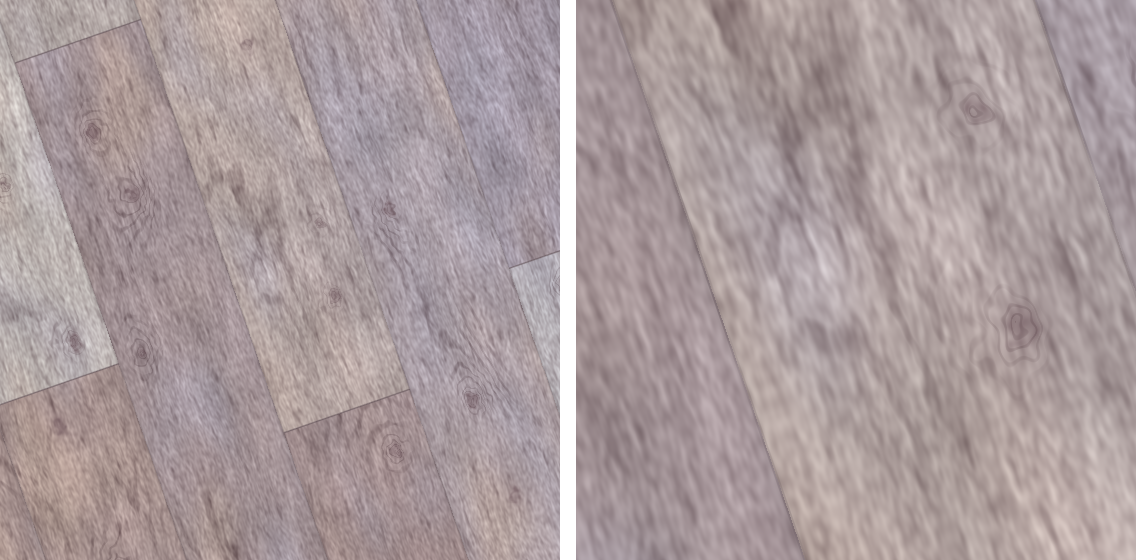
Left, the full canvas; right, a detail of the centre.
A Shadertoy shader for this texture:

```glsl
// Worn oak floor: tilted, staggered planks with fibres, growth rings, knots and scuffs.

const float TILT = 0.333;           // plank rotation in radians
const float PLANK_WIDTH = 0.238;
const float PLANK_LENGTH = 1.3;
const float FIRST_SEAM = 0.315;
const float KNOT_SPACING = 0.27;
const vec3 SEAM_COLOR = vec3(0.40, 0.34, 0.36);
const vec3 KNOT_COLOR = vec3(0.40, 0.30, 0.33);
const vec3 WARM_TAN = vec3(0.72, 0.63, 0.58);
const vec3 COOL_GREY = vec3(0.63, 0.61, 0.67);
const vec3 SCUFF_COLOR = vec3(0.86, 0.88, 0.95);

// End-joint height of each plank column, then its stain below and above the joint
const float JOINTS[5] = float[5](0.262, 0.83, 0.049, 0.95, 0.195);
const vec3 STAIN_BELOW[5] = vec3[5](
    vec3(0.65, 0.57, 0.56), vec3(0.63, 0.565, 0.575), vec3(0.63, 0.55, 0.55),
    vec3(0.67, 0.615, 0.63), vec3(0.74, 0.72, 0.73));
const vec3 STAIN_ABOVE[5] = vec3[5](
    vec3(0.73, 0.70, 0.69), vec3(0.69, 0.65, 0.64), vec3(0.71, 0.645, 0.62),
    vec3(0.70, 0.67, 0.68), vec3(0.63, 0.585, 0.63));

vec2 hash2(vec2 p) {
    vec3 q = fract(p.xyx * vec3(0.1031, 0.1030, 0.0973));
    q += dot(q, q.yzx + 33.33);
    return fract((q.xx + q.yz) * q.zy);
}

float cornerSlope(vec2 cell, vec2 offset) {
    return dot(hash2(cell) * 2.0 - 1.0, offset);
}

float gradientNoise(vec2 p) {
    vec2 i = floor(p), f = fract(p), e = vec2(1.0, 0.0);
    vec2 u = f * f * f * (f * (f * 6.0 - 15.0) + 10.0);
    float low = mix(cornerSlope(i, f), cornerSlope(i + e, f - e), u.x);
    float high = mix(cornerSlope(i + e.yx, f - e.yx), cornerSlope(i + 1.0, f - 1.0), u.x);
    return mix(low, high, u.y);
}

// Line coverage for a distance, softened by about one output pixel
float line(float dist, float halfWidth, float pixel) {
    return 1.0 - smoothstep(halfWidth - pixel * 0.5, halfWidth + pixel, dist);
}

// Scattered knots: x = dark core, y = swelling that bends the rings around it
vec2 knots(vec2 p, vec2 seed) {
    vec2 result = vec2(0.0);
    vec2 ragged = 0.012 * vec2(gradientNoise(p * 70.0 + seed), gradientNoise(p * 70.0 + seed + 9.0));
    for (int j = -1; j <= 1; j++) {
        float cell = floor(p.y / KNOT_SPACING) + float(j);
        vec2 h = hash2(seed + vec2(3.0, cell * 7.0));
        vec2 k = hash2(seed + vec2(19.0, cell * 5.0));
        vec2 center = vec2((0.18 + 0.64 * h.x) * PLANK_WIDTH, (cell + 0.2 + 0.6 * h.y) * KNOT_SPACING);
        float dist = length((p - center + ragged) * vec2(1.0, 0.7));
        float r = dist / mix(0.006, 0.011, k.x);
        float rim = exp(-5.0 * (r - 0.8) * (r - 0.8)) * (0.6 + 1.4 * gradientNoise(p * 130.0));
        float core = exp(-r * r * 1.5) * k.x;
        float whorl = exp(-dist / mix(0.012, 0.04, k.y * k.y));
        result += step(0.25, k.y) * vec2(0.6 * rim + 0.5 * core + 0.3 * exp(-r * 0.7), whorl);
    }
    return result;
}

// Signed shading from fibres, speckle, streaks, dark flecks and patchy growth rings
float woodGrain(vec2 p, vec2 seed, float swelling) {
    vec2 q = p + vec2(0.012 * gradientNoise(p * vec2(9.0, 5.0) + seed), 0.0);
    float fibre = gradientNoise(q * vec2(150.0, 28.0) + seed);
    float speckle = gradientNoise(q * vec2(240.0, 90.0) + seed + 11.0);
    float streak = gradientNoise(q * vec2(55.0, 7.0) + seed + 23.0);
    float fleck = smoothstep(0.12, 0.5, gradientNoise(q * vec2(105.0, 24.0) + seed + 31.0));
    float height = gradientNoise(q * vec2(8.0, 2.2) + seed + 41.0) + 0.7 * swelling;
    float rings = sin(50.0 * height + 3.0 * gradientNoise(q * vec2(45.0, 20.0)));
    float patchy = gradientNoise(q * vec2(7.0, 3.5) + seed + 67.0) + 0.5 * swelling;
    float ringLine = smoothstep(0.25, 1.0, rings) * smoothstep(0.0, 0.35, patchy);
    return 0.16 * fibre + 0.20 * speckle + 0.13 * streak - 0.14 * fleck - 0.13 * ringLine;
}

// Rare clusters of small pale flecks
float scuffs(vec2 uv) {
    vec2 cluster = floor(uv * 5.0);
    vec2 offset = uv - (cluster + 0.3 + 0.4 * hash2(cluster + 5.0)) / 5.0;
    float rare = step(0.9, hash2(cluster + 31.0).x);
    return rare * exp(-1400.0 * dot(offset, offset)) * smoothstep(0.15, 0.35, gradientNoise(uv * 95.0));
}

void mainImage(out vec4 fragColor, in vec2 fragCoord) {
    float pixel = 1.0 / iResolution.y;
    vec2 uv = fragCoord * pixel;

    // Plank layout
    vec2 axis = vec2(cos(TILT), sin(TILT));
    vec2 floorPos = vec2(dot(uv, axis) - FIRST_SEAM, dot(uv, vec2(-axis.y, axis.x)));
    float column = floor(floorPos.x / PLANK_WIDTH);
    int index = int(clamp(column + 1.0, 0.0, 4.0));
    float along = floorPos.y - JOINTS[index];
    float row = floor(along / PLANK_LENGTH);
    vec2 local = vec2(floorPos.x - column * PLANK_WIDTH, along - row * PLANK_LENGTH);
    vec2 seed = vec2(column * 37.0 + 90.0, row * 53.0 + 120.0);

    // Stain with warm and cool patches, and cool daylight on the right
    vec3 color = row < 0.0 ? STAIN_BELOW[index] : STAIN_ABOVE[index];
    float tone = gradientNoise(local * vec2(9.0, 4.0) + seed);
    color = mix(color, WARM_TAN, 0.5 * smoothstep(0.0, 0.5, tone));
    color = mix(color, COOL_GREY, 0.45 * smoothstep(0.0, 0.5, -tone));
    vec2 daylight = uv - vec2(0.75, 0.6);
    color = mix(color, COOL_GREY, 0.4 * exp(-9.0 * dot(daylight, daylight)));
    color *= 1.015 + 0.14 * gradientNoise(local * vec2(16.0, 9.0) + seed + 7.0);

    // Grain, knots and wear
    vec2 knot = knots(local, seed);
    color *= 1.0 + woodGrain(local, seed, knot.y) * vec3(0.95, 1.1, 1.05);
    color = mix(color, KNOT_COLOR, 0.6 * clamp(knot.x, 0.0, 1.0));
    color = mix(color, SCUFF_COLOR, scuffs(uv));

    // Faint, broken long seams and crisper end joints
    vec2 edge = min(local, vec2(PLANK_WIDTH, PLANK_LENGTH) - local);
    float worn = 0.27 + 0.5 * gradientNoise(vec2(column * 9.3, floorPos.y * 17.0));
    color *= 1.0 - 0.07 * exp(-edge.x / 0.004);
    color = mix(color, SEAM_COLOR, max(worn, 0.0) * line(edge.x, 0.001, pixel));
    color = mix(color, SEAM_COLOR, 0.65 * line(edge.y, 0.0008, pixel));
    fragColor = vec4(color, 1.0);
}
```
